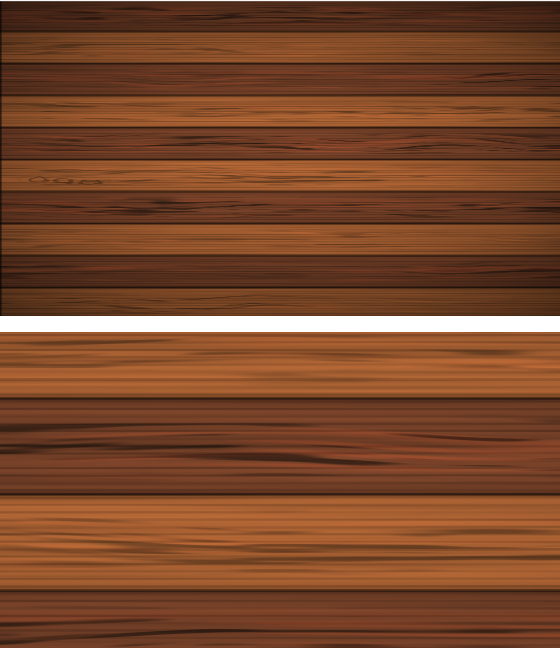
Top: the whole. Bottom: its middle third, enlarged.
Reproduce this texture procedurally as a Shadertoy shader.

```glsl
// Ten stacked wooden planks, alternating dark brown and honey, under a vignette.
// Stretched value noise makes the fine grain, ragged streaks and red tints;
// ringed ellipses form a small cluster of knots in one plank.

float hash(vec2 p) {
    vec3 q = fract(p.xyx * vec3(0.1031, 0.1030, 0.0973));
    q += dot(q, q.yzx + 33.33);
    return fract((q.x + q.y) * q.z);
}

float noise(vec2 p) {
    vec2 i = floor(p), f = fract(p);
    f = f * f * (3.0 - 2.0 * f);
    return mix(mix(hash(i), hash(i + vec2(1, 0)), f.x),
               mix(hash(i + vec2(0, 1)), hash(i + vec2(1, 1)), f.x), f.y);
}

// Dark rings around three flattened knots; zero far from them
float knotRings(vec2 p) {
    float rings = 0.0;
    for (int i = 0; i < 3; i++) {
        float k = float(i);
        vec2 center = vec2(0.125 + 0.08 * k, 0.432 - 0.004 * k);
        vec2 d = (p - center) / vec2(0.045, 0.010);
        float r = length(d) + 0.5 * noise(p * vec2(40.0, 150.0));
        rings += smoothstep(0.0, 0.9, cos(r * 7.0)) * exp(-r * r * 0.8);
    }
    return min(rings, 1.0);
}

void mainImage(out vec4 fragColor, in vec2 fragCoord) {
    vec2 uv = fragCoord / iResolution.xy;
    vec2 p = vec2(uv.x * 16.0 / 9.0, uv.y);
    float pixel = 1.0 / iResolution.y;

    // Plank index from the top, and height inside the plank
    float row = (1.0 - uv.y) / 0.1013 + 0.017;
    float id = floor(row), v = row - id;
    float light = mod(id, 2.0);
    vec2 seed = vec2(id * 37.0, id * 19.0);
    vec3 color = mix(vec3(0.435, 0.24, 0.148), vec3(0.635, 0.365, 0.19), light);

    // Broad tone and fine straight grain
    float tone = noise(vec2(p.x * 1.3, v * 5.0) + seed);
    float fine = noise(vec2(p.x * 3.0, v * 28.0) + seed);
    color *= 0.87 + 0.12 * tone + 0.16 * fine;
    float groove = abs(fract(v * 13.0 + 0.15 * fine) - 0.5);
    float grooveInk = 0.2 + 0.8 * noise(vec2(p.x * 1.5, floor(v * 13.0)) + seed);
    color *= 1.0 - 0.23 * grooveInk * (1.0 - smoothstep(0.06, 0.26, groove));

    // Thin wavy streaks gathered along the heart of the plank
    float warp = noise(vec2(p.x * 3.5, v * 2.0) + seed + 7.0) - 0.5;
    float heart = smoothstep(0.1, 0.35, v) * (1.0 - smoothstep(0.65, 0.92, v));
    vec2 flow = vec2(p.x * 4.5, v * 19.0 + warp * 3.5) + seed;
    float streak = 0.6 * noise(flow) + 0.4 * noise(flow * vec2(3.0, 1.7) + 11.0);
    float patches = smoothstep(0.2, 0.7, noise(vec2(p.x * 1.8, 3.0) + seed));
    float ink = smoothstep(0.52, 0.8, streak) * heart * (0.3 + 0.7 * patches);
    color = mix(color, color * vec3(0.45, 0.48, 0.5), ink * mix(0.9, 0.65, light));

    // Warm threads beside the streaks, strongest on dark planks
    float thread = smoothstep(0.5, 0.85, noise(flow * vec2(0.8, 1.1) + 53.0));
    color += vec3(0.10, 0.028, 0.012) * thread * heart * mix(1.0, 0.4, light);

    // Knots belong to the sixth plank only
    if (id == 5.0) color *= 1.0 - 0.5 * knotRings(p);

    // Seams with a soft shadow on both sides
    float seam = min(v, 1.0 - v) * 0.1013;
    color *= 0.86 + 0.14 * smoothstep(0.001, 0.008, seam);
    color *= mix(0.5, 1.0, smoothstep(0.0005, 0.0015 + pixel, seam));

    // Vignette, dark left border and pale top border
    vec2 c = uv - 0.5;
    color *= 1.04 - dot(c * c, vec2(0.95, 1.4));
    color *= mix(0.4, 1.0, smoothstep(0.003, 0.004 + pixel, p.x));
    float topEdge = smoothstep(0.996 - pixel * 0.5, 0.996 + pixel * 0.5, uv.y);
    color = mix(color, vec3(0.97), topEdge);
    fragColor = vec4(color, 1.0);
}
```
